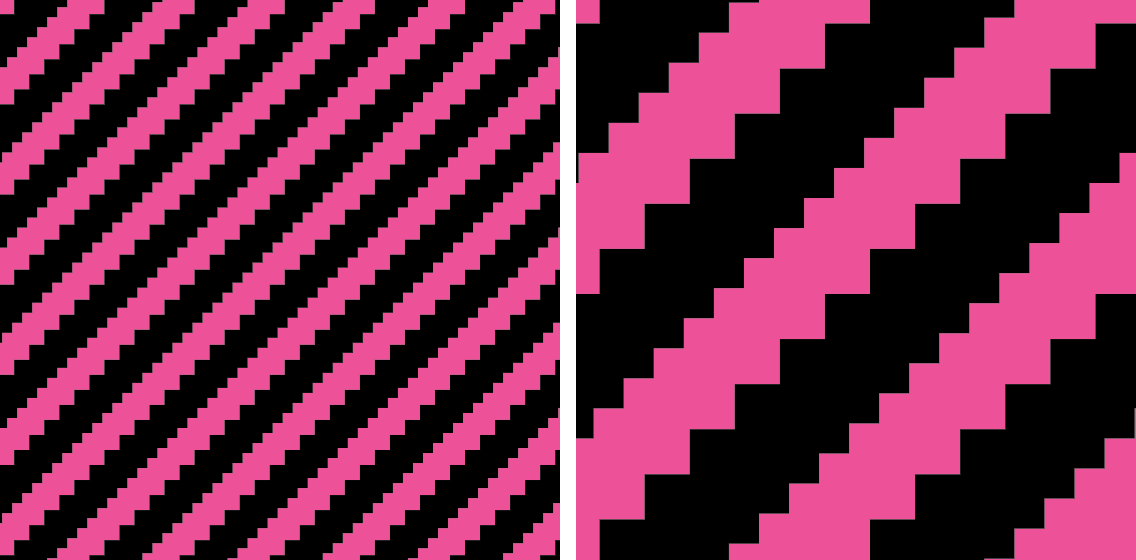
Left, the full canvas; right, a detail of the centre.
This pattern is drawn by a Shadertoy shader. Its source:

```glsl
// Diagonal pink bands on black, each with a finely stepped upper edge and a
// coarsely stepped lower edge. Every edge is a signed distance to a staircase;
// bands repeat along x, and the fine steps shift by half a step on alternate bands.

#define UNITS 111.79                      // grid units across the canvas
#define PERIOD 18.0                       // units between bands
#define FINE_STEP 2.0                     // tread of the upper edge
#define COARSE_STEP 3.0                   // tread of the lower edge
#define FINE_CORNER vec2(11.44, 1.44)     // a corner of the upper edge
#define COARSE_CORNER vec2(20.825, -0.175) // a corner of the lower edge
#define BAND_START 9.2                    // x + y where a band's slot begins
#define EDGE_PIXELS 1.0                   // softness of the edges
#define PINK vec3(0.93, 0.32, 0.60)
#define FRINGE vec3(1.0)                  // light that leaks through the seams

// Signed distance to a diagonal staircase with corners at (k, -k) * tread,
// positive on the side of growing x and y.
float staircase(vec2 p, float tread) {
    p /= tread;
    float k = floor(0.5 * (p.x - p.y));
    float here = min(p.x - k, p.y + k);
    float next = min(p.x - k - 1.0, p.y + k + 1.0);
    return tread * max(here, next);
}

// Signed distance to the nearest band, positive inside.
float bands(vec2 p) {
    float band = floor((p.x + p.y - BAND_START) / PERIOD);
    p.x -= band * PERIOD;
    vec2 halfStep = 0.5 * FINE_STEP * vec2(1.0, -1.0) * band;
    float upper = staircase(p + halfStep - FINE_CORNER, FINE_STEP);
    float lower = staircase(p - COARSE_CORNER, COARSE_STEP);
    return min(upper, -lower);
}

void mainImage(out vec4 fragColor, in vec2 fragCoord) {
    // Grid coordinates measured from the upper left
    float unitsPerPixel = UNITS / iResolution.y;
    vec2 p = vec2(fragCoord.x, iResolution.y - fragCoord.y) * unitsPerPixel;

    // Soft coverage, with a faint greyish seam where pink meets black
    float softness = EDGE_PIXELS * unitsPerPixel;
    float coverage = clamp(bands(p) / softness + 0.5, 0.0, 1.0);
    vec3 color = coverage * mix(FRINGE, PINK, coverage);
    fragColor = vec4(color, 1.0);
}
```
